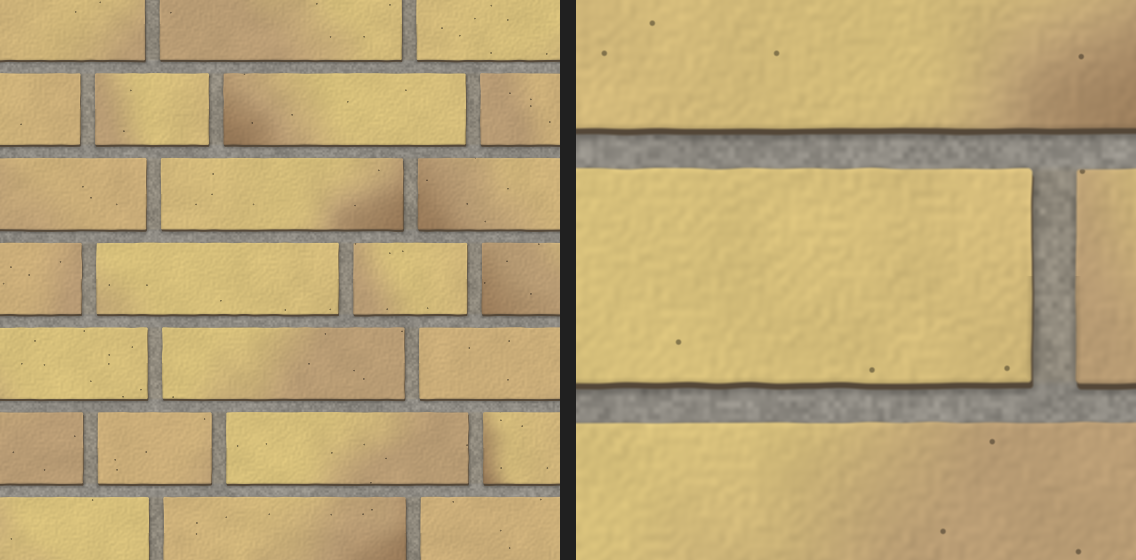
Left, the full canvas; right, a detail of the centre.
This texture is drawn by a three.js fragment shader. Its source:

```glsl
// Sand-coloured brick wall: rows of stretchers alternate with rows that mix
// headers and stretchers. Each brick is a rounded box with hashed tone, kiln
// scorching and grain, set in recessed, gritty grey mortar.
varying vec2 vUv;

// Layout, in canvas units
const float ROW_PITCH = 0.1513;
const float ROW_START = -0.027;
const float HALF_PITCH = 0.2294;     // one header with its joint
const float PLAIN_START = 0.2755;    // first joint in stretcher rows
const float MIXED_START = 0.1590;    // first joint in mixed rows
const float ROW_DRIFT = 0.0012;      // sideways creep of each lower row
const vec2 JOINT = vec2(0.0262, 0.0238);
const float CORNER = 0.0025;
const float EDGE_WOBBLE = 0.0012;
const float SOFT = 0.0011;
const vec2 SHADOW_SHIFT = vec2(0.0010, -0.0036);

// Surface
const float GRAIN_SCALE = 210.0;
const float GRAIN_DEPTH = 0.055;
const float GRIT_DEPTH = 0.15;
const float SPECK_SCALE = 70.0;
const float SPECK_SHARE = 0.025;

// Colours
const vec3 YELLOW = vec3(0.835, 0.745, 0.475);
const vec3 TAN = vec3(0.790, 0.675, 0.470);
const vec3 BROWN = vec3(0.710, 0.595, 0.450);
const vec3 SCORCH = vec3(0.570, 0.450, 0.325);
const vec3 MORTAR = vec3(0.560, 0.535, 0.485);
const vec3 COOL_MORTAR = vec3(0.555, 0.540, 0.510);
const vec3 SHADOW = vec3(0.330, 0.280, 0.220);

float hash(vec2 p) {
  vec3 q = fract(vec3(p.xyx) * 0.1031);
  q += dot(q, q.yzx + 33.33);
  return fract((q.x + q.y) * q.z);
}

float noise(vec2 p) {
  vec2 i = floor(p), f = fract(p);
  f = f * f * (3.0 - 2.0 * f);
  return mix(mix(hash(i), hash(i + vec2(1.0, 0.0)), f.x),
             mix(hash(i + vec2(0.0, 1.0)), hash(i + 1.0), f.x), f.y);
}

float roundedBox(vec2 p, vec2 halfSize) {
  vec2 q = abs(p) - halfSize + CORNER;
  return length(max(q, 0.0)) + min(max(q.x, q.y), 0.0) - CORNER;
}

// Finds the brick at uv: its id, half size and the position from its centre
void findBrick(vec2 uv, out vec2 id, out vec2 halfSize, out vec2 p) {
  float row = floor((uv.y - ROW_START) / ROW_PITCH);
  float mixedRow = floor(mod(row + 0.5, 2.0));
  float x = uv.x - mix(PLAIN_START, MIXED_START, mixedRow) - ROW_DRIFT * (3.0 - row);
  float cell = floor(x / HALF_PITCH);

  // part: 0 is a header, 1 and 2 are the halves of a stretcher
  float headerAt = mod(row - 1.0, 4.0);
  float part = mixedRow > 0.5 ? floor(mod(cell - headerAt + 0.5, 3.0))
                              : floor(mod(cell + 0.5, 2.0)) + 1.0;
  float first = cell - step(1.5, part);
  float cells = 1.0 + step(0.5, part);

  vec2 size = vec2(cells * HALF_PITCH, ROW_PITCH);
  id = vec2(first, row) + 20.0;
  halfSize = 0.5 * (size - JOINT);
  p = vec2(x - first * HALF_PITCH, uv.y - ROW_START - row * ROW_PITCH) - 0.5 * size;
}

vec3 brickColor(vec2 uv, vec2 id, vec2 q) {
  float tone = hash(id + 3.0), reach = hash(id + 41.0);
  float side = hash(id + 67.0) < 0.5 ? -1.0 : 1.0;
  vec3 color = mix(TAN, YELLOW, smoothstep(0.2, 0.8, tone + 0.18 * q.x * side));

  // Broad browning from one end, and a narrow dark burn on some bricks
  float along = q.x * side - 0.22 * q.y + 0.35 * (noise(uv * 13.0) - 0.5);
  float start = mix(-0.9, 1.15, sqrt(reach));
  color = mix(color, BROWN, 0.9 * smoothstep(start - 0.4, start + 0.6, along));
  float burn = step(0.55, hash(id + 89.0)) * smoothstep(0.55, 1.25, along);
  color = mix(color, SCORCH, 0.85 * burn);
  return color * (0.975 + 0.05 * noise(uv * 28.0));
}

void main() {
  vec2 id, halfSize, p;
  findBrick(vUv, id, halfSize, p);
  float wobble = EDGE_WOBBLE * (noise(vUv * 55.0) - 0.5);
  float d = roundedBox(p, halfSize) + wobble;
  float shade = roundedBox(p - SHADOW_SHIFT, halfSize) + wobble;

  // Mortar: fine grit, cooler in the bed joints, dark beneath the bricks
  float bed = smoothstep(-0.003, 0.003, abs(p.y) - halfSize.y);
  float grit = 0.6 * noise(vUv * 270.0) + 0.4 * noise(vUv * 120.0 + 7.0) - 0.5;
  vec3 mortar = mix(MORTAR, COOL_MORTAR, bed) * (1.0 + 2.0 * GRIT_DEPTH * grit);
  mortar *= 0.96 + 0.08 * noise(vUv * 18.0);
  mortar *= mix(0.82, 1.0, smoothstep(0.0, 0.006, shade));
  mortar = mix(SHADOW, mortar, smoothstep(-SOFT, SOFT, shade));

  // Brick face: embossed grain, sparse pits and a lit upper edge
  vec3 face = brickColor(vUv, id, p / halfSize);
  vec2 g = vUv * GRAIN_SCALE;
  face *= 1.0 + GRAIN_DEPTH * (noise(g) - noise(g + vec2(0.6, -0.6)));
  vec2 s = vUv * SPECK_SCALE, cell = floor(s);
  vec2 spot = 0.25 + 0.5 * vec2(hash(cell + 11.0), hash(cell + 29.0));
  float pit = step(hash(cell + 53.0), SPECK_SHARE)
            * (1.0 - smoothstep(0.06, 0.16, length(fract(s) - spot)));
  face *= 1.0 - 0.38 * pit;
  float rim = smoothstep(-0.004, 0.0, d);
  face *= 1.0 + rim * (p.y > 0.0 ? 0.04 : -0.10);

  gl_FragColor = vec4(mix(face, mortar, smoothstep(-SOFT, SOFT, d)), 1.0);
}
```
